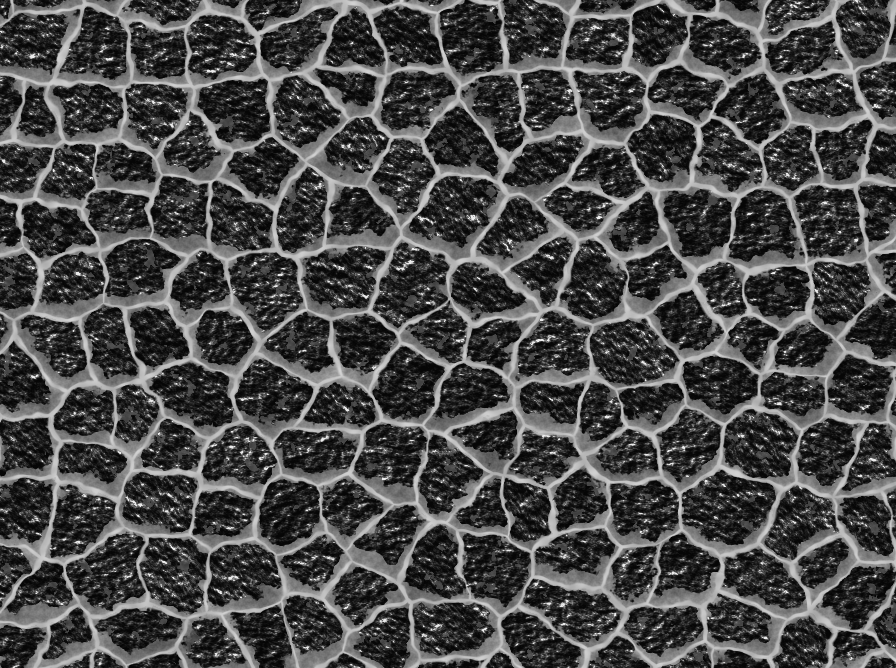
A WebGL 2 fragment shader for this texture:

```glsl
#version 300 es
precision highp float;

uniform vec2 u_resolution;
out vec4 fragColor;

const vec2 STONES_PER_HEIGHT = vec2(10.4, 11.3);

vec2 hash2(vec2 cell) {
    vec3 q = fract(cell.xyx * vec3(0.1031, 0.1030, 0.0973));
    q += dot(q, q.yzx + 33.33);
    return fract((q.xx + q.yz) * q.zy);
}

float cornerSlope(vec2 cell, vec2 offset) {
    float angle = 6.2832 * hash2(cell).x;
    return dot(vec2(cos(angle), sin(angle)), offset);
}

float gradientNoise(vec2 p) {
    vec2 cell = floor(p);
    vec2 f = p - cell;
    vec2 w = f * f * f * (f * (f * 6.0 - 15.0) + 10.0);
    vec2 e = vec2(1.0, 0.0);
    float low = mix(cornerSlope(cell, f), cornerSlope(cell + e, f - e), w.x);
    float high = mix(cornerSlope(cell + e.yx, f - e.yx), cornerSlope(cell + 1.0, f - 1.0), w.x);
    return mix(low, high, w.y);
}

float fractalNoise(vec2 p, int octaves, float gain) {
    float sum = 0.0;
    float amplitude = 1.0;
    for (int i = 0; i < octaves; i++) {
        sum += amplitude * gradientNoise(p);
        p = mat2(1.6, 1.1, -1.1, 1.6) * p + 17.3;
        amplitude *= gain;
    }
    return sum;
}

vec2 stoneCentre(vec2 cell) {
    float stagger = 0.5 * mod(cell.y, 2.0) - 0.25;
    return cell + 0.5 + vec2(stagger, 0.0) + 0.78 * (hash2(cell + 71.0) - 0.5);
}

vec2 nearestStone(vec2 p) {
    vec2 base = floor(p);
    vec2 nearest = base;
    float best = 100.0;
    for (int y = -2; y <= 2; y++) {
        for (int x = -2; x <= 2; x++) {
            vec2 cell = base + vec2(x, y);
            vec2 d = stoneCentre(cell) - p;
            if (dot(d, d) < best) {
                best = dot(d, d);
                nearest = cell;
            }
        }
    }
    return nearest;
}

// x: distance to the joint, y: distance inside the rounded stone face
vec2 stoneDistances(vec2 p, vec2 stone, float ledge) {
    const float ROUNDING = 16.0;
    vec2 centre = stoneCentre(stone);
    float joint = 10.0;
    float sum = 0.0;
    for (int y = -2; y <= 2; y++) {
        for (int x = -2; x <= 2; x++) {
            if (x == 0 && y == 0) continue;
            vec2 other = stoneCentre(stone + vec2(x, y));
            vec2 normal = normalize(other - centre);
            float d = dot(0.5 * (centre + other) - p, normal);
            float inset = 0.022 + ledge * max(0.0, -normal.y);
            joint = min(joint, d);
            sum += exp(-ROUNDING * (d - inset));
        }
    }
    return vec2(joint, -log(sum) / ROUNDING);
}

// Rough flakes, tilted differently on every stone
float rockTone(vec2 p, vec2 seed) {
    float tilt = 1.2 * (seed.x - 0.5) - 0.3;
    vec2 q = mat2(cos(tilt), -sin(tilt), sin(tilt), cos(tilt)) * p * vec2(4.2, 6.4) + 40.0 * seed;
    float relief = fractalNoise(q, 4, 0.75);
    float lit = relief - fractalNoise(q + vec2(-0.18, 0.28), 4, 0.75);
    float broad = gradientNoise(p * 2.3 + 9.0);
    return 0.118 * exp(1.0 * relief + 1.5 * lit + 0.8 * broad + 0.5 * (seed.y - 0.5));
}

float mortarTone(vec2 p, float joint) {
    float cloud = gradientNoise(p * 1.3 + 31.0);
    float grit = fractalNoise(p * 9.0, 3, 0.7);
    return 0.42 + 0.16 * cloud + 0.09 * grit + 0.2 * exp(-13.0 * joint);
}

void main() {
    vec2 p = gl_FragCoord.xy / u_resolution.y * STONES_PER_HEIGHT + 20.0;
    float pixel = STONES_PER_HEIGHT.y / u_resolution.y;

    // Uneven outlines
    vec2 warp = vec2(gradientNoise(p * 2.1), gradientNoise(p * 2.1 + 53.0));
    vec2 ripple = vec2(gradientNoise(p * 6.0 + 11.0), gradientNoise(p * 6.0 + 87.0));
    vec2 wallPoint = p + 0.13 * warp + 0.035 * ripple;
    vec2 stone = nearestStone(wallPoint);
    float ledge = max(0.02, 0.13 + 0.25 * gradientNoise(p * 0.9 + 5.0));
    vec2 dist = stoneDistances(wallPoint, stone, ledge);

    // Stone face with worn flat patches and shaded rims
    float tone = rockTone(p, hash2(stone + 19.0));
    float ragged = fractalNoise(p * 3.2 + 23.0, 4, 0.6);
    float patchMask = smoothstep(0.36, 0.42, ragged - 0.15 * dist.y);
    float patchTone = 0.31 + 0.09 * gradientNoise(p * 14.0);
    tone = mix(tone, patchTone, 0.85 * patchMask);
    tone *= mix(0.7, 1.0, smoothstep(0.0, 0.09, dist.y));

    // Mortar ledge and its pale raised seam
    float face = dist.y - 0.13 * ragged;
    float mortar = 1.0 - smoothstep(-pixel, pixel, face);
    tone = mix(tone, mortarTone(p, dist.x), mortar);
    float seamWidth = 0.024 + 0.035 * gradientNoise(p * 1.7 + 61.0);
    float seam = 1.0 - smoothstep(seamWidth - 0.7 * pixel, seamWidth + 1.3 * pixel, dist.x);
    float seamTone = 0.76 + 0.16 * gradientNoise(p * 5.0 + 3.0);
    tone = mix(tone, seamTone, 0.9 * seam);

    fragColor = vec4(vec3(clamp(tone, 0.025, 0.92)), 1.0);
}
```
